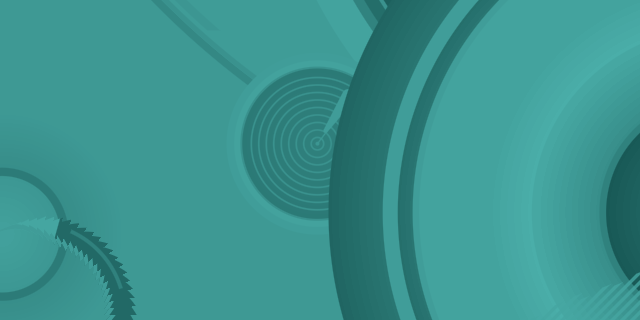
Reproduce this background procedurally as a Shadertoy shader.

```glsl
// Overlapping teal discs: a huge banded wheel, a grooved dial and a small hub,
// joined by sweeping arcs, a toothed arm and diagonal hatching.
// Every layer paints one scalar tone, which finally indexes a two-colour ramp.

const vec3 DEEP_TEAL = vec3(0.09, 0.34, 0.33);
const vec3 PALE_TEAL = vec3(0.30, 0.70, 0.68);

float hash(float n) { return fract(sin(n * 127.1) * 43758.5453); }

// Antialiased coverage of a signed distance
float cover(float d, float aa) { return clamp(0.5 - d / aa, 0.0, 1.0); }

// Paint a tone wherever the distance is negative
float paint(float base, float tone, float d, float aa) {
    return mix(base, tone, cover(d, aa));
}

// Quantised ramp from 0 at a to 1 at b
float steps(float a, float b, float x, float count) {
    float t = clamp((x - a) / (b - a), 0.0, 1.0);
    return floor(t * count + 0.5) / count;
}

// Segment whose half width grows from ra to rb
float taper(vec2 p, vec2 a, vec2 b, float ra, float rb) {
    vec2 ab = b - a;
    float h = clamp(dot(p - a, ab) / dot(ab, ab), 0.0, 1.0);
    return length(p - a - ab * h) - mix(ra, rb, h);
}

float sweeps(float tone, vec2 p, float aa) {
    // Long shallow arc at the upper left
    float r = length(p - vec2(2.32, 2.797));
    tone = paint(tone, 0.75, r - 2.578, aa);
    tone = paint(tone, 0.54, abs(r - 2.566) - 0.012, aa);
    tone = paint(tone, 0.65, abs(r - 2.546) - 0.008, aa);
    tone = paint(tone, 0.69, max(abs(r - 2.512) - 0.013, 0.905 - p.y), aa);
    // Steep arcs beside the wheel
    r = length(p - vec2(2.24, 1.651));
    tone = paint(tone, 0.83, r - 1.41, aa);
    tone = paint(tone, 0.48, r - 1.31, aa);
    tone = paint(tone, 0.25, r - 1.28, aa);
    tone = paint(tone, 0.65, r - 1.24, aa);
    return paint(tone, 0.10, r - 1.228, aa);
}

float hub(float tone, vec2 p, float aa) {
    float r = length(p - vec2(0.006, 0.268));
    tone -= 0.13 * (1.0 - steps(0.20, 0.38, r, 14.0));
    tone = paint(tone, 0.40, r - 0.208, aa);
    return paint(tone, 0.80 - 0.10 * steps(0.03, 0.182, r, 8.0), r - 0.182, aa);
}

float toothedArm(float tone, vec2 p, float aa) {
    vec2 q = p - vec2(0.104, 0.016);
    float r = length(q);
    float angle = atan(q.y, q.x);
    float tooth = angle / 0.085;
    float jag = 0.016 * fract(tooth) + 0.005 * hash(floor(tooth));
    float thin = smoothstep(1.15, 1.95, angle);
    float outer = mix(0.323 - jag, 0.286, thin);
    float inner = mix(0.222 + jag, 0.279, thin);
    float span = max(angle - 1.97, -0.2 - angle) * 0.28;
    float body = max(max(r - outer, inner - r), span);
    float light = cover((1.30 - angle) * 0.28, aa);
    tone = paint(tone, mix(0.20, 0.86, light), body, aa);
    // Pale inner rim and a streak along the dark part
    tone = paint(tone, 0.76, max(body, r - inner - 0.016), aa);
    float streak = max(abs(r - 0.286) - 0.006, abs(angle - 0.72) * 0.28 - 0.12);
    return paint(tone, 0.46, max(body, streak), aa);
}

float dial(float tone, vec2 p, float aa) {
    vec2 center = vec2(0.992, 0.551);
    float r = length(p - center);
    tone = paint(tone, 0.77, r - 0.284, aa);
    tone = paint(tone, 0.82, r - 0.260, aa);
    tone = paint(tone, 0.64, r - 0.241, aa);
    tone = paint(tone, mix(0.46, 0.38, steps(0.0, 0.234, r, 9.0)), r - 0.235, aa);
    // Evenly spaced grooves
    float groove = abs(fract((r - 0.0195) / 0.0234 + 0.5) - 0.5) * 0.0234;
    tone = paint(tone, 0.65, max(groove - 0.0026, r - 0.219), aa);
    tone = paint(tone, 0.68, r - 0.006, aa);
    // Needle with a widening tail
    tone = paint(tone, 0.70, taper(p, center, vec2(1.021, 0.589), 0.002, 0.002), aa);
    return paint(tone, 0.76, taper(p, vec2(1.018, 0.592), vec2(1.09, 0.70), 0.007, 0.022), aa);
}

float wheel(float tone, vec2 p, float aa) {
    float r = length(p - vec2(2.240, 0.336));
    tone = paint(tone, mix(0.34, 0.16, steps(1.044, 1.2135, r, 8.0)), r - 1.2135, aa);
    tone = paint(tone, 0.77, r - 1.044, aa);
    tone = paint(tone, mix(0.34, 0.26, steps(0.95, 0.997, r, 3.0)), r - 0.997, aa);
    tone = paint(tone, 0.77, r - 0.9505, aa);
    tone = paint(tone, 0.83 + 0.12 * steps(0.71, 0.578, r, 6.0), r - 0.930, aa);
    tone = paint(tone, mix(0.60, 0.87, steps(0.367, 0.56, r, 10.0)), r - 0.578, aa);
    tone = paint(tone, 0.47, r - 0.367, aa);
    return paint(tone, mix(0.16, 0.02, steps(0.22, 0.346, r, 6.0)), r - 0.346, aa);
}

float hatching(float tone, vec2 p, float aa) {
    float u = (p.x - p.y) * 0.7071 / 0.022;
    float line = (abs(fract(u) - 0.5) - 0.24) * 0.022;
    float top = 0.39 * (p.x - 1.66) + 0.025 * hash(floor(u));
    return mix(tone, 0.86, 0.8 * cover(max(line, p.y - top), aa));
}

void mainImage(out vec4 fragColor, in vec2 fragCoord) {
    vec2 p = fragCoord / iResolution.y;
    float aa = 1.2 / iResolution.y;
    float tone = sweeps(0.72, p, aa);
    tone = hub(tone, p, aa);
    tone = toothedArm(tone, p, aa);
    tone = dial(tone, p, aa);
    tone = wheel(tone, p, aa);
    tone = hatching(tone, p, aa);
    fragColor = vec4(mix(DEEP_TEAL, PALE_TEAL, tone), 1.0);
}
```
